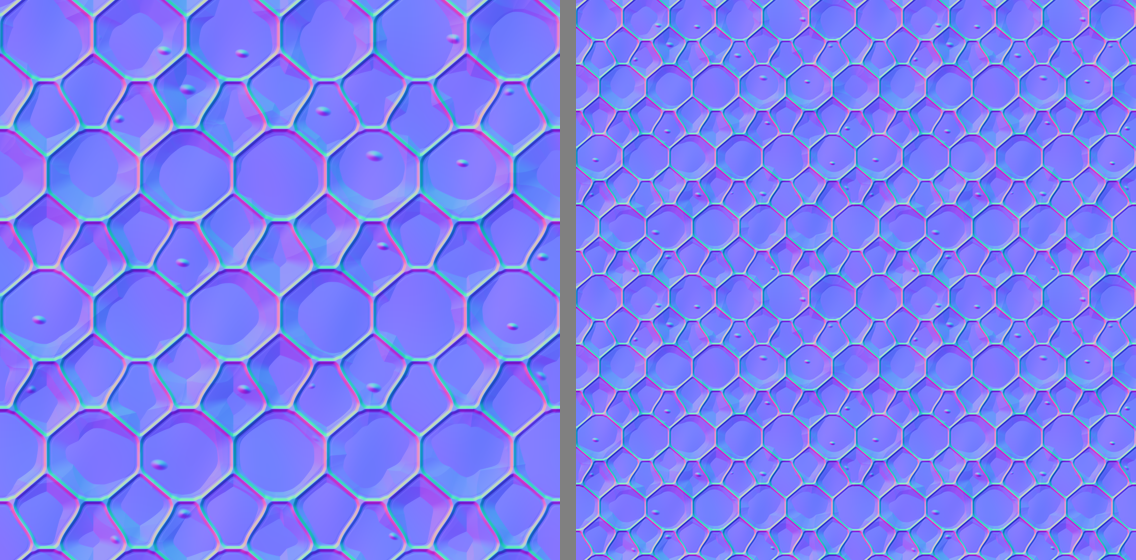
Left: one tile. Right: repeated 2 by 2.
This texture map is drawn by a Shadertoy shader. Its source:

```glsl
// Normal map of a raised mesh of octagons and curved diamonds over a worn, pebbled ground.

const float COLUMNS = 6.0;       // mesh columns across the canvas
const float ROW_HEIGHT = 1.5;    // four rows, alternate ones shifted by half a column
const float WIRE_RADIUS = 0.034;
const float TAU = 6.2831853;

vec2 hash2(vec2 cell, float seed) {
    vec2 k = vec2(dot(cell, vec2(127.1, 311.7)), dot(cell, vec2(269.5, 183.3)));
    return fract(sin(k + seed) * 4375.85);
}

float segment(vec2 p, vec2 a, vec2 b) {
    vec2 ap = p - a, ab = b - a;
    return length(ap - ab * clamp(dot(ap, ab) / dot(ab, ab), 0.0, 1.0));
}

// Approximate distance to an upright S of half size h around the origin.
float sineCurve(vec2 p, vec2 h) {
    float t = clamp(p.y / h.y, -1.0, 1.0) * TAU * 0.25;
    float slope = h.x * cos(t) * TAU * 0.25 / h.y;
    float across = (p.x + h.x * sin(t)) / sqrt(1.0 + slope * slope);
    return length(vec2(across, max(abs(p.y) - h.y, 0.0)));
}

float smoothMin(float a, float b, float k) {
    float h = max(k - abs(a - b), 0.0) / k;
    return min(a, b) - 0.25 * h * h * k;
}

// Distance to the mesh; each row is mirrored about its vertical struts.
float meshDistance(vec2 p) {
    float y = p.y - 1.125;
    float row = floor(y / ROW_HEIGHT + 0.5);
    vec2 q = abs(vec2(fract(p.x - 0.5 * row) - 0.5, y - ROW_HEIGHT * row));
    vec2 fork = vec2(0.0, 0.18), shoulder = vec2(0.37, 0.495);
    float k = 0.05;
    float d = segment(q, vec2(0.0), fork);
    d = smoothMin(d, segment(q, fork, shoulder), k);
    d = smoothMin(d, segment(q, shoulder, vec2(0.63, 0.495)), k);
    d = smoothMin(d, sineCurve(q - vec2(0.25, 0.75), vec2(0.115, 0.255)), k);
    return max(d, 0.0);
}

// Distance to the nearest scattered point on a wrapping grid.
float cellular(vec2 p, float count, float seed) {
    vec2 g = p * count / COLUMNS;
    vec2 cell = floor(g);
    float nearest = 2.0;
    for (int j = -1; j <= 1; j++)
        for (int i = -1; i <= 1; i++) {
            vec2 c = cell + vec2(i, j);
            nearest = min(nearest, length(c + hash2(mod(c, count), seed) - g));
        }
    return nearest;
}

// Sparse flattened pebbles, one at most per grid cell.
float pebbles(vec2 p, float count) {
    vec2 g = p * count / COLUMNS;
    vec2 cell = mod(floor(g), count);
    vec2 choice = hash2(cell, 4.0);
    vec2 center = 0.2 + 0.6 * hash2(cell, 9.0);
    vec2 radius = vec2(0.14, 0.085) * mix(0.6, 1.0, choice.y);
    vec2 offset = fract(g) - center;
    offset.y += 0.12 * offset.x;
    return step(choice.x, 0.5) * smoothstep(1.0, 0.0, length(offset / radius));
}

// Broad swells of the ground.
float swell(vec2 p) {
    vec2 a = TAU * p / COLUMNS;
    return 0.012 * (sin(5.0 * a.x + a.y) + sin(3.0 * a.y - 2.0 * a.x + sin(4.0 * a.x)));
}

float height(vec2 p) {
    float d = meshDistance(p);
    float wire = 0.037 * (1.0 - smoothstep(0.0, WIRE_RADIUS, d));
    float rim = (d - 0.046) / 0.008;
    float groove = 0.0015 * exp(-rim * rim);
    // Uneven drifts that lean against the wire
    float reach = 0.42 * cellular(p, 6.0, 1.0) + 0.05 * cellular(p, 13.0, 2.0) - 0.09;
    float drift = 0.27 * max(min(reach, 0.25) - d, 0.0);
    float pebble = 0.034 * pebbles(p, 8.0) * smoothstep(0.05, 0.12, d);
    return wire - groove + drift + pebble + swell(p);
}

// Slow wrapping change in the lean of the wire.
vec2 wireLean(vec2 p) {
    vec2 a = TAU * p / COLUMNS;
    float sway = sin(3.0 * a.x + 2.0 * a.y) + sin(5.0 * a.x - 3.0 * a.y + 1.7);
    return vec2(0.25 * sway, 0.3);
}

vec3 normalColor(vec2 p) {
    float e = 0.006;
    vec2 slope = vec2(height(p + vec2(e, 0.0)) - height(p - vec2(e, 0.0)),
                      height(p - vec2(0.0, e)) - height(p + vec2(0.0, e))) / (2.0 * e);
    float onWire = 1.0 - smoothstep(0.5, 1.0, meshDistance(p) / WIRE_RADIUS);
    slope += wireLean(p) * onWire - 0.035;
    return 0.5 + 0.5 * normalize(vec3(slope, 1.0));
}

void mainImage(out vec4 fragColor, in vec2 fragCoord) {
    // Four samples per pixel smooth the edges
    vec3 color = vec3(0.0);
    for (int j = 0; j < 2; j++)
        for (int i = 0; i < 2; i++) {
            vec2 jitter = 0.5 * vec2(i, j) - 0.25;
            color += normalColor((fragCoord + jitter) / iResolution.xy * COLUMNS);
        }
    fragColor = vec4(color * 0.25, 1.0);
}
```
